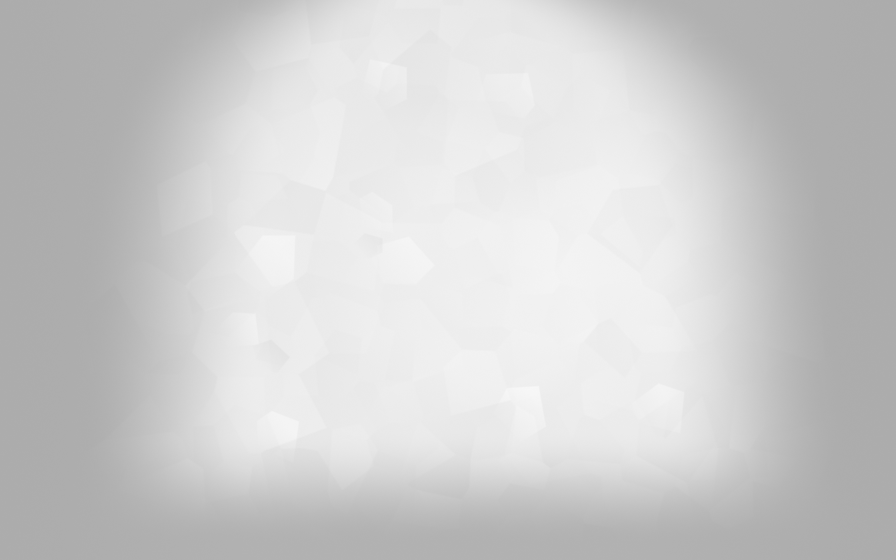
Write a Shadertoy shader that draws this background.

```glsl
// A pale studio backdrop: a soft white pool of light on grey, narrowing at
// the top and fading at the floor. Faint crystal facets come from two layers
// of Voronoi cells plus a few brighter or darker polygons.

float hash(vec2 p) {
    p = fract(p * vec2(0.1031, 0.1137));
    p += dot(p, p.yx + 33.33);
    return fract((p.x + p.y) * p.x * 17.3);
}

vec2 cellPoint(vec2 cell) {
    return cell + vec2(hash(cell + 7.0), hash(cell + 61.0));
}

// Shade of one facet: a flat tone with a slight tilt
float facetTone(vec2 p, vec2 cell) {
    float angle = 6.2832 * hash(cell + 23.0);
    vec2 tilt = vec2(cos(angle), sin(angle));
    return hash(cell + 91.0) - 0.5 + 0.35 * dot(p - cellPoint(cell), tilt);
}

// Voronoi facets, blended across the border of the two nearest cells
float facets(vec2 p, float blur) {
    vec2 base = floor(p), nearCell = base, nextCell = base;
    float d1 = 1e3, d2 = 1e3;
    for (int y = -2; y <= 2; y++)
    for (int x = -2; x <= 2; x++) {
        vec2 cell = base + vec2(x, y);
        vec2 r = cellPoint(cell) - p;
        float d = dot(r, r);
        if (d < d1) {
            d2 = d1; nextCell = nearCell;
            d1 = d;  nearCell = cell;
        } else if (d < d2) {
            d2 = d; nextCell = cell;
        }
    }
    float gap = length(cellPoint(nearCell) - cellPoint(nextCell));
    float border = (d2 - d1) / (2.0 * max(gap, 1e-3));
    float a = facetTone(p, nearCell), b = facetTone(p, nextCell);
    return mix(0.5 * (a + b), a, smoothstep(0.0, blur, border));
}

// Irregular convex polygon around the origin
float polygonDistance(vec2 p, float radius, float seed) {
    float d = -1.0;
    for (int i = 0; i < 5; i++) {
        float k = float(i);
        float angle = seed + 1.2566 * k + 0.7 * hash(vec2(k, seed * 9.0));
        float reach = radius * (0.65 + 0.4 * hash(vec2(seed * 5.0, k + 3.0)));
        d = max(d, dot(p, vec2(cos(angle), sin(angle))) - reach);
    }
    return d;
}

// Pool of light, 0 to 1
float lightPool(vec2 uv) {
    float taper = exp(-6.5 * (1.0 - uv.y));
    float halfWidth = 0.325 - 0.175 * taper;
    float center = 0.514 - 0.019 * taper;
    float sides = 1.0 - smoothstep(-0.105, 0.105, abs(uv.x - center) - halfWidth);
    float ground = smoothstep(0.03, 0.23, uv.y);
    return sides * ground;
}

void mainImage(out vec4 fragColor, in vec2 fragCoord) {
    vec2 uv = fragCoord / iResolution.xy;
    vec2 p = uv * vec2(1.6, 1.0);
    float pixel = 1.0 / iResolution.y;

    // Facets bend the light a little
    float coarse = facets(p * 9.0 + 3.7, 9.0 * pixel);
    float fine = facets(p * 14.0 + 21.3, 14.0 * pixel);
    float light = lightPool(uv + 0.008 * vec2(coarse, fine));

    // Grey surround, then white pool with a brighter heart
    float heart = exp(-9.0 * dot(uv - vec2(0.6, 0.5), uv - vec2(0.6, 0.5)));
    float surround = 0.675 + 0.02 * smoothstep(0.5, 0.2, abs(uv.x - 0.5));
    float shade = mix(surround, 0.9 + 0.045 * heart, light);
    shade += light * (0.020 * coarse + 0.012 * fine);

    // Accent facets: center, radius, gain
    vec4 accents[11] = vec4[11](
        vec4(0.694, 0.845, 0.045, 0.026), vec4(0.720, 0.527, 0.050, 0.020),
        vec4(0.477, 0.527, 0.052, 0.024), vec4(0.933, 0.265, 0.052, 0.030),
        vec4(0.494, 0.222, 0.042, 0.026), vec4(0.430, 0.415, 0.040, 0.024),
        vec4(0.906, 0.832, 0.050, 0.020), vec4(0.670, 0.623, 0.033, 0.018),
        vec4(0.660, 0.560, 0.022, -0.022), vec4(0.483, 0.366, 0.030, -0.025),
        vec4(1.177, 0.268, 0.045, 0.026));
    for (int i = 0; i < 11; i++) {
        vec4 a = accents[i];
        vec2 q = p - a.xy;
        float d = polygonDistance(q, a.z, 1.7 * float(i));
        float fade = clamp(0.65 + 0.5 * (q.x + q.y) / a.z, 0.1, 1.1);
        shade += light * a.w * fade * smoothstep(pixel, -pixel, d);
    }

    // Fine dither hides banding
    shade += (hash(fragCoord) - 0.5) / 255.0;
    fragColor = vec4(vec3(clamp(shade, 0.0, 1.0)), 1.0);
}
```
